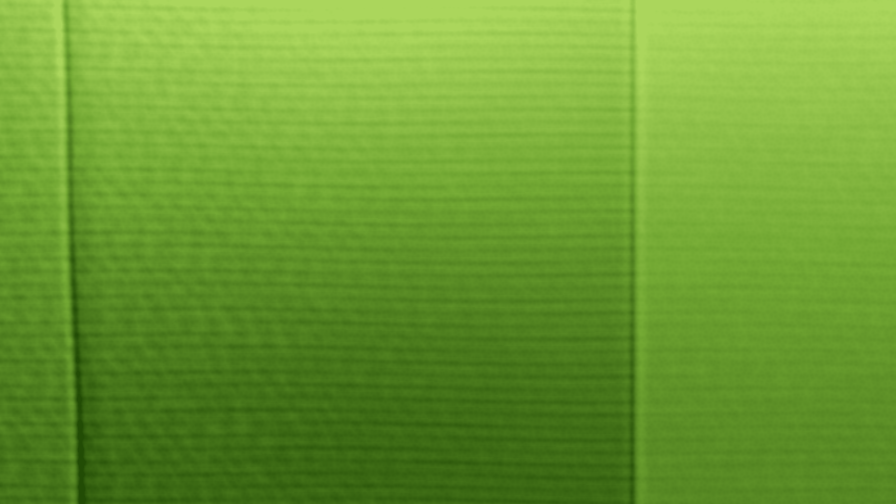
Reproduce this texture procedurally as a WebGL 1 fragment shader.

```glsl
precision highp float;
// Green ribbed fabric panels with fine horizontal cords and two vertical seams.

uniform vec2 u_resolution;

float hash(vec2 p) {
  return fract(sin(dot(p, vec2(127.1, 311.7))) * 4375.85);
}

// Distance to the nearest scattered cell point
float cellular(vec2 p) {
  vec2 cell = floor(p);
  float nearest = 2.0;
  for (int j = -1; j <= 1; j++) {
    for (int i = -1; i <= 1; i++) {
      vec2 c = cell + vec2(float(i), float(j));
      vec2 point = c + vec2(hash(c), hash(c + 37.0));
      nearest = min(nearest, length(p - point));
    }
  }
  return nearest;
}

float bump(float x, float width) {
  return exp(-x * x / (width * width));
}

// Dark to light green through a middle stop; tones below zero deepen the shadow
vec3 greenRamp(float tone) {
  vec3 shadow = vec3(0.24, 0.42, 0.08);
  vec3 middle = vec3(0.45, 0.66, 0.20);
  vec3 light = vec3(0.67, 0.84, 0.36);
  vec3 lower = mix(shadow, middle, min(tone * 2.0, 1.0));
  return mix(lower, light, max(tone * 2.0 - 1.0, 0.0));
}

void main() {
  vec2 uv = gl_FragCoord.xy / u_resolution;

  // Seam positions; the left one leans
  float leftSeam = uv.x - mix(0.087, 0.069, uv.y) - 0.001 * sin(uv.y * 9.0);
  float rightSeam = uv.x - 0.707;
  float leftPanel = 1.0 - smoothstep(-0.004, 0.004, leftSeam);
  float rightPanel = smoothstep(-0.003, 0.003, rightSeam);
  float centrePanel = 1.0 - leftPanel - rightPanel;

  // Light falling from above, with a dim hollow low in the centre
  float tone = 0.0 + 0.90 * pow(uv.y, 1.4);
  tone += 0.16 * bump(uv.x - 0.42, 0.28) * smoothstep(0.5, 1.0, uv.y);
  tone -= 0.07 * centrePanel * bump(uv.x - 0.42, 0.30) * bump(uv.y - 0.22, 0.25);
  tone += rightPanel * (0.24 - 0.14 * uv.y) + leftPanel * 0.07;
  tone -= 0.16 * bump(uv.x, 0.06) * uv.y;

  // Forty cords across the height, sloping gently and breaking up along their length
  float cord = uv.y * 40.0 + 0.5 * uv.x + 0.14 * sin(uv.x * 11.0 + uv.y * 5.0);
  float row = floor(cord);
  float groove = bump(fract(cord) - 0.5, 0.24) - 0.42;
  float wear = 0.75 + 0.25 * sin(uv.x * 13.0 + row * 2.4);
  tone -= groove * wear * mix(0.11, 0.05, rightPanel);

  // Faint long streaks along the cords
  tone += 0.045 * (cellular(uv * vec2(8.0, 36.0)) - 0.45);

  // Slanted puckers and creases, strongest on the left
  float pucker = sin(uv.x * 230.0 + uv.y * 60.0 + 2.5 * sin(uv.y * 37.0 + uv.x * 15.0));
  float crease = cellular(vec2(uv.x * 70.0 + uv.y * 12.0, uv.y * 34.0)) - 0.45;
  float creased = 1.0 - smoothstep(0.05, 0.65, uv.x);
  tone += (0.022 * pucker + 0.12 * crease) * (0.3 + 0.7 * creased);

  // Fine even grain
  tone += 0.05 * (cellular(uv * vec2(190.0, 107.0)) - 0.45);

  // Seams: raised lit edge beside a soft dark fold
  tone += 0.19 * bump(leftSeam + 0.005, 0.005);
  tone -= 0.28 * bump(leftSeam - 0.004, 0.004) + 0.10 * bump(leftSeam - 0.012, 0.016);
  tone -= 0.20 * bump(rightSeam, 0.004);
  tone += 0.10 * bump(rightSeam - 0.009, 0.006) + 0.06 * bump(rightSeam + 0.008, 0.005);

  gl_FragColor = vec4(greenRamp(clamp(tone, -0.25, 1.0)), 1.0);
}
```
